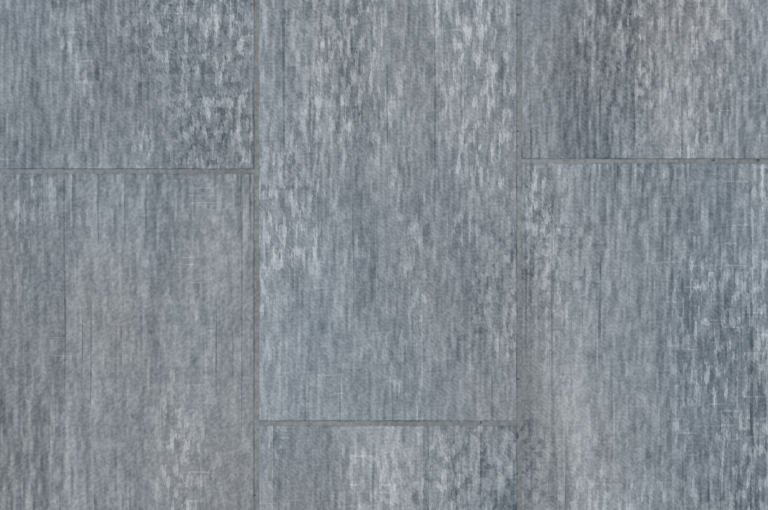
A WebGL 1 fragment shader for this texture:

```glsl
precision highp float;
// Staggered blue-grey wood-grain floor tiles with worn streaks and thin grout joints.

uniform vec2 u_resolution;

#define TILE_SIZE vec2(0.515, 1.0)
#define COLUMN_SHIFT 0.012
#define JOINT_HEIGHT 0.664
#define STAGGER 0.504
#define ROW_DRIFT 0.010
#define GROUT_HALF 0.0050
#define DARK_TONE vec3(0.345, 0.377, 0.407)
#define LIGHT_TONE vec3(0.690, 0.715, 0.737)
#define GROUT_TONE vec3(0.490, 0.510, 0.525)
#define GRAIN 0.30
#define WEAR 0.36
#define TILE_VARIATION 0.10

float hash(vec2 p) {
    return fract(sin(dot(p, vec2(127.1, 311.7))) * 43758.5453);
}

float noise(vec2 p) {
    vec2 i = floor(p);
    vec2 f = fract(p);
    f = f * f * (3.0 - 2.0 * f);
    float low = mix(hash(i), hash(i + vec2(1.0, 0.0)), f.x);
    float high = mix(hash(i + vec2(0.0, 1.0)), hash(i + vec2(1.0, 1.0)), f.x);
    return mix(low, high, f.y);
}

// Each octave is turned a little so that the lattices do not line up.
float fbm(vec2 p) {
    float sum = 0.0;
    float amplitude = 0.533;
    for (int i = 0; i < 4; i++) {
        sum += amplitude * noise(p);
        p = mat2(1.96, 0.52, -0.52, 1.96) * p + vec2(13.7, 7.3);
        amplitude *= 0.5;
    }
    return sum;
}

// Lightness of the printed wood, from 0 (dark) to 1 (light).
float woodTone(vec2 q, float seed) {
    q.x += 0.004 * (noise(q * vec2(6.0, 5.0)) - 0.5);
    vec2 turned = mat2(0.8, 0.6, -0.6, 0.8) * q;

    // Broad boards and streaks running upright
    float tone = 0.51 + TILE_VARIATION * (seed - 0.5);
    tone += 0.46 * (fbm(q * vec2(5.0, 1.2)) - 0.5);
    tone += 0.18 * (noise(q * vec2(17.0, 0.9) + 3.0) - 0.5);
    tone += 0.18 * (fbm(q * vec2(45.0, 4.5)) - 0.5);

    // Fine fibres, their strength changing from place to place
    float strength = GRAIN * (0.45 + 0.9 * noise(q * vec2(7.0, 3.0) + 71.0));
    tone += 0.8 * strength * (noise(q * vec2(128.0, 11.0)) - 0.5);
    tone += 1.2 * strength * (noise(q * vec2(203.0, 36.0) + 29.0) - 0.5);

    // Irregular sandy speckle
    tone += 0.75 * GRAIN * (noise(turned * 263.0) - 0.5);
    tone += 0.60 * GRAIN * (noise(turned.yx * vec2(139.0, 171.0) + 37.0) - 0.5);

    // Pale scuffs broken into small upright flecks
    float scuffArea = smoothstep(0.44, 0.74, fbm(q * vec2(7.0, 2.2) + 31.0));
    float flakes = smoothstep(0.46, 0.66, fbm(q * vec2(135.0, 44.0) + 5.0));
    tone += WEAR * scuffArea * (flakes - 0.10);

    // Dark mottled pits
    float pitArea = smoothstep(0.45, 0.72, fbm(q * vec2(4.5, 2.5) + 67.0));
    float pits = smoothstep(0.48, 0.64, fbm(q * vec2(115.0, 78.0) + 11.0));
    tone -= 0.65 * WEAR * pitArea * pits;

    // Sparse long cracks, pale hairlines and short cross cuts
    float crack = smoothstep(0.82, 0.93, noise(q * vec2(118.0, 3.2) + 43.0));
    float hairline = smoothstep(0.84, 0.95, noise(q * vec2(126.0, 7.0) + 83.0));
    float cutArea = smoothstep(0.55, 0.75, noise(q * vec2(11.0, 2.0) + 19.0));
    float cut = smoothstep(0.76, 0.92, noise(q * vec2(30.0, 140.0) + 23.0));
    return tone - 0.20 * crack + 0.15 * hairline + 0.17 * cutArea * cut;
}

void main() {
    vec2 p = gl_FragCoord.xy / u_resolution.y;
    float pixel = 1.0 / u_resolution.y;

    // Tile index and position, each column shifted along its length
    float column = floor((p.x + COLUMN_SHIFT) / TILE_SIZE.x);
    float joint = JOINT_HEIGHT - STAGGER * mod(column, 2.0) + ROW_DRIFT * column;
    vec2 grid = vec2(p.x + COLUMN_SHIFT, p.y - joint) / TILE_SIZE;
    vec2 id = floor(grid);
    vec2 local = fract(grid) * TILE_SIZE;
    float seed = hash(id + 3.7);

    // Distance to the nearest joint, with barely uneven edges
    vec2 toEdge = min(local, TILE_SIZE - local);
    float edge = min(toEdge.x, toEdge.y);
    edge += 0.0010 * (noise(p * 60.0) - 0.5);

    // Tile face, with a slight drift between warm and cool grey
    vec2 q = p + 17.0 * vec2(seed, hash(id + 9.1));
    float tone = clamp(woodTone(q, seed), -0.05, 1.1);
    vec3 color = mix(DARK_TONE, LIGHT_TONE, tone);
    float warmth = fbm(q * vec2(3.0, 2.0) + 53.0) - 0.5;
    color += 0.035 * warmth * vec3(1.0, 0.0, -0.6);

    // Worn rim beside the joint
    float rim = 1.0 - smoothstep(GROUT_HALF, 0.016, edge);
    color += 0.05 * rim * (noise(p * vec2(90.0, 70.0)) - 0.5);

    // Soft sandy grout with rare dirt
    vec3 grout = GROUT_TONE + 0.10 * (noise(p * 190.0) - 0.5);
    grout += 0.06 * (noise(p * 9.0) - 0.5);
    grout -= 0.16 * smoothstep(0.90, 0.98, noise(p * 70.0 + 7.0));
    float groutMask = 1.0 - smoothstep(GROUT_HALF - pixel, GROUT_HALF + pixel, edge);
    color = mix(color, grout, 0.9 * groutMask);

    // Shadow line, stronger on the left and upper side of each joint
    float farSide = max(step(TILE_SIZE.x - 0.02, local.x), 1.0 - step(0.02, local.y));
    float border = 1.0 - smoothstep(0.0, 0.0010 + pixel, abs(edge - GROUT_HALF));
    color -= border * (0.025 + 0.06 * farSide) * (0.4 + noise(p * 22.0));

    gl_FragColor = vec4(clamp(color, 0.0, 1.0), 1.0);
}
```
